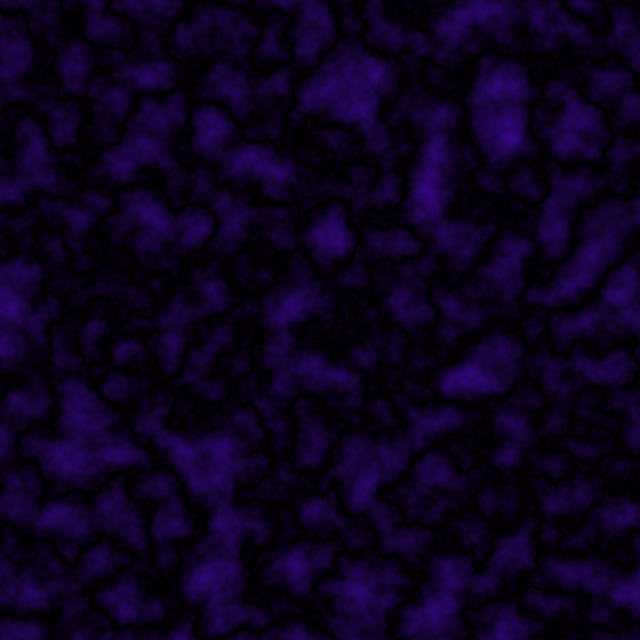
Write a WebGL 1 fragment shader that draws this texture.

```glsl
precision highp float;
// Dim violet clouds split by thin, winding black creases.
// Signed gradient noise is summed over octaves and folded at zero:
// the absolute value is the brightness, its zero crossings the creases.

uniform vec2 u_resolution;

// Random unit gradient for a lattice corner
vec2 cornerGradient(vec2 cell) {
  vec3 p = fract(vec3(cell.xyx) * vec3(0.1031, 0.1030, 0.0973));
  p += dot(p, p.yzx + 33.33);
  float angle = 6.28319 * fract((p.x + p.y) * p.z);
  return vec2(cos(angle), sin(angle));
}

// Signed gradient noise with a quintic fade
float gradientNoise(vec2 p) {
  vec2 cell = floor(p);
  vec2 f = p - cell;
  vec2 fade = f * f * f * (f * (f * 6.0 - 15.0) + 10.0);
  vec2 right = vec2(1.0, 0.0);
  vec2 up = vec2(0.0, 1.0);
  float a = dot(cornerGradient(cell), f);
  float b = dot(cornerGradient(cell + right), f - right);
  float c = dot(cornerGradient(cell + up), f - up);
  float d = dot(cornerGradient(cell + 1.0), f - 1.0);
  return mix(mix(a, b, fade.x), mix(c, d, fade.x), fade.y);
}

// Five octaves, each turned a little to hide the lattice
float cloudField(vec2 p) {
  mat2 turnAndDouble = 2.0 * mat2(0.8, 0.6, -0.6, 0.8);
  float sum = 0.0;
  float amplitude = 1.0;
  for (int octave = 0; octave < 5; octave++) {
    sum += amplitude * gradientNoise(p);
    p = turnAndDouble * p + vec2(17.3, 41.7);
    amplitude *= 0.5;
  }
  return sum;
}

void main() {
  vec2 uv = gl_FragCoord.xy / min(u_resolution.x, u_resolution.y);
  float field = cloudField(uv * 9.0 + vec2(23.4, 71.8));

  // Fold at zero, rounding the crease very slightly
  float brightness = 0.64 * sqrt(field * field + 0.0001);

  vec3 violet = vec3(0.40, 0.045, 1.0);
  gl_FragColor = vec4(violet * brightness, 1.0);
}
```
